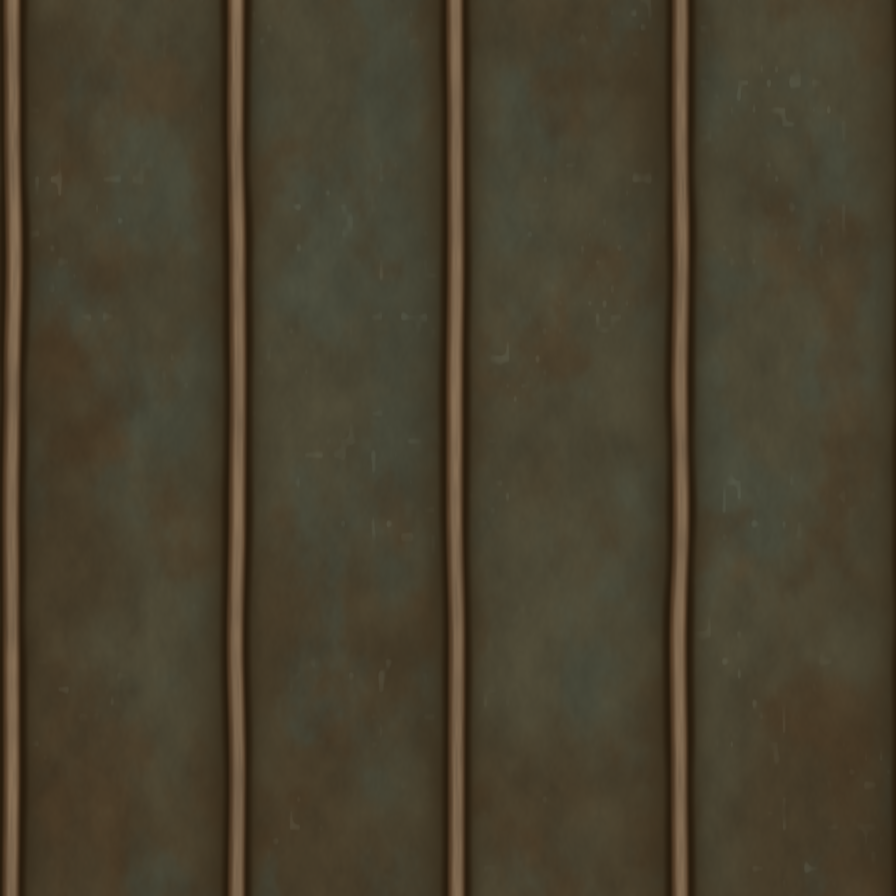
Write a Shadertoy shader that draws this texture.

```glsl
// Weathered olive-bronze metal panels divided by four raised vertical copper seams.

const float SEAMS = 4.0;              // repeats across; panels run full height
const float FIRST_SEAM = 0.0115;      // x of the first seam
const float SEAM_JITTER = 0.004;      // uneven spacing between seams
const float WOBBLE = 0.0022;          // sideways drift along a seam
const float RIDGE_HALF = 0.0092;      // half width of the raised seam
const float GROOVE_HALF = 0.0155;     // outer reach of the dark groove
const float SHADOW_LEFT = 0.020;      // shadow falloff left of a seam
const float SHADOW_RIGHT = 0.011;     // shadow falloff right of a seam
const float GRAIN = 0.030;            // strength of the fine grain

const vec3 OLIVE = vec3(0.285, 0.267, 0.198);
const vec3 BROWN = vec3(0.282, 0.240, 0.165);
const vec3 PATINA = vec3(0.272, 0.282, 0.228);
const vec3 RUST = vec3(0.285, 0.205, 0.125);
const vec3 SHADOW = vec3(0.205, 0.165, 0.100);
const vec3 GROOVE = vec3(0.150, 0.102, 0.045);
const vec3 RIDGE_EDGE = vec3(0.310, 0.225, 0.145);
const vec3 RIDGE_LIGHT = vec3(0.485, 0.400, 0.305);

float hash(vec2 p) {
    return fract(sin(dot(p, vec2(127.1, 311.7))) * 43758.5453);
}

float noise(vec2 p) {
    vec2 i = floor(p), f = fract(p);
    f = f * f * (3.0 - 2.0 * f);
    return mix(mix(hash(i), hash(i + vec2(1, 0)), f.x),
               mix(hash(i + vec2(0, 1)), hash(i + vec2(1, 1)), f.x), f.y);
}

float fbm(vec2 p) {
    float sum = 0.0, amp = 0.5;
    for (int i = 0; i < 5; i++) {
        sum += amp * noise(p);
        p = p * 2.03 + 17.3;
        amp *= 0.5;
    }
    return sum / 0.97;
}

// Stained metal: broad tints, small blotches and vertical grain
vec3 panelColor(vec2 uv) {
    float tint = fbm(uv * vec2(7.0, 4.5) + 3.7);
    float stain = fbm(uv * vec2(14.0, 9.0) + 41.0);
    float blotch = fbm(uv * vec2(34.0, 22.0) + 9.0);
    float grain = noise(uv * vec2(190.0, 75.0)) + noise(uv * vec2(260.0, 140.0)) - 1.0;

    vec3 color = mix(BROWN, OLIVE, smoothstep(0.25, 0.60, tint + 0.12 * (uv.y - 0.4)));
    color = mix(color, PATINA, 0.75 * smoothstep(0.48, 0.72, stain + 0.10 * (uv.y - 0.5)));
    color = mix(color, RUST, 0.40 * smoothstep(0.52, 0.75, fbm(uv * vec2(16.0, 10.0) + 83.0)));
    color *= 1.0 + 0.22 * (blotch - 0.5) + 0.16 * (tint - 0.5) + GRAIN * grain;

    // Sparse pale scuffs
    float scuff = smoothstep(0.80, 0.97, noise(uv * vec2(120.0, 65.0) + 5.0));
    scuff *= smoothstep(0.52, 0.72, fbm(uv * 9.0 + 29.0));
    return color + 0.05 * scuff * vec3(0.85, 1.0, 1.0);
}

// Signed distance to the nearest seam in x, its index in y
vec2 nearestSeam(vec2 uv) {
    float x = uv.x - FIRST_SEAM;
    float index = floor(x * SEAMS + 0.5);
    float id = mod(index, SEAMS);
    float shift = SEAM_JITTER * cos(1.5708 * id - 0.7854);
    shift += WOBBLE * 2.0 * (noise(vec2(id * 13.7, uv.y * 7.0)) - 0.5);
    return vec2(x - index / SEAMS - shift, id);
}

void mainImage(out vec4 fragColor, in vec2 fragCoord) {
    vec2 uv = fragCoord / iResolution.xy;
    float pixel = 1.0 / iResolution.x;
    vec2 seam = nearestSeam(uv);
    float d = seam.x, a = abs(d);
    float wear = noise(vec2(seam.y * 5.3 + 2.0, uv.y * 16.0));

    vec3 color = panelColor(uv);

    // Soft shadow, wider on the left
    float reach = d < 0.0 ? SHADOW_LEFT : SHADOW_RIGHT;
    float shade = exp(-max(a - GROOVE_HALF, 0.0) / reach);
    color = mix(color, SHADOW, 0.75 * shade);

    // Dark groove on both sides of the seam
    float grooveWidth = GROOVE_HALF + 0.003 * (wear - 0.5);
    float soft = 0.0035 + pixel;
    color = mix(color, GROOVE, 0.92 * (1.0 - smoothstep(grooveWidth - soft, grooveWidth + soft, a)));

    // Rounded ridge with its highlight slightly right of centre
    float crest = 1.0 - smoothstep(0.0025, 0.0085, abs(d - 0.0008));
    vec3 ridge = mix(RIDGE_EDGE, RIDGE_LIGHT, crest);
    float streak = noise(vec2(d * 420.0 + seam.y * 31.0, uv.y * 38.0));
    ridge *= 0.89 + 0.13 * wear + 0.10 * streak;
    float ridgeSoft = 0.0018 + 0.5 * pixel;
    color = mix(color, ridge, 1.0 - smoothstep(RIDGE_HALF - ridgeSoft, RIDGE_HALF + ridgeSoft, a));

    fragColor = vec4(color, 1.0);
}
```
